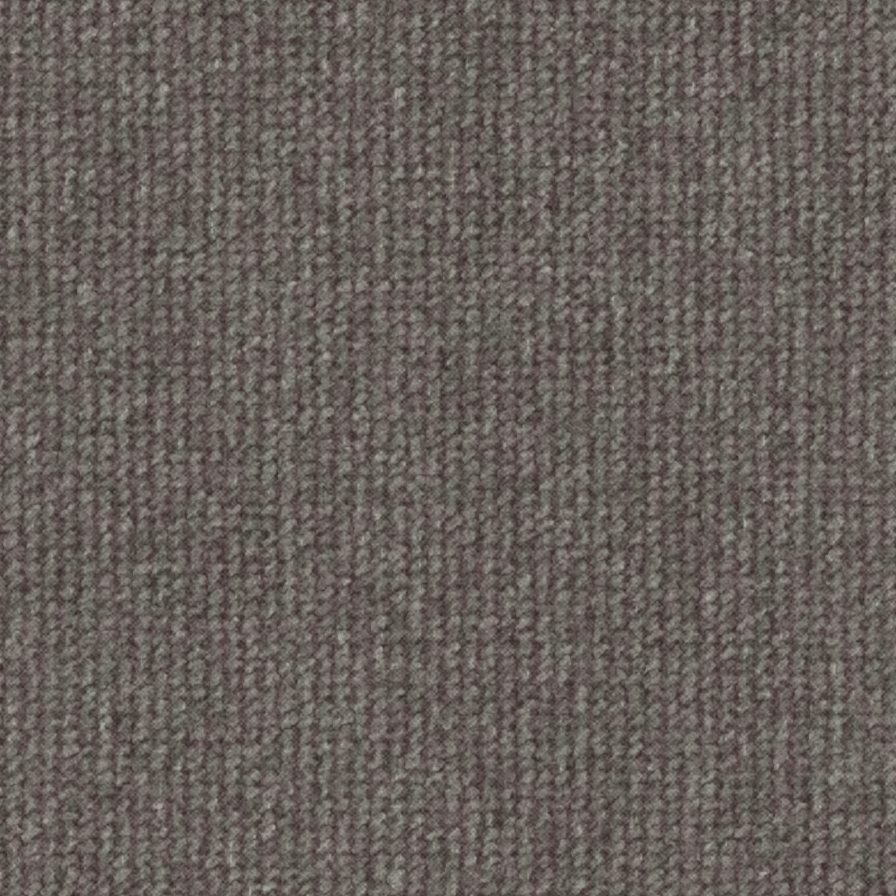
Reproduce this texture procedurally as a three.js fragment shader.

```glsl
// Heathered grey-brown knit: narrow upright ribs of small leaning stitches in level rows, with fuzzy fibres.
varying vec2 vUv;

const vec2 STITCHES = vec2(49.0, 64.0);   // ribs across, rows up
const float RIB_SHIFT = 0.3;
const float TAU = 6.28318;
const float MESH_COUNT = 170.0;
const vec3 SHADOW = vec3(0.25, 0.218, 0.203);
const vec3 HIGHLIGHT = vec3(0.585, 0.56, 0.54);
const vec3 GREEN_TINT = vec3(-0.012, 0.009, -0.003);

float hash(vec2 p) {
  vec3 q = fract(vec3(p.xyx) * 0.1031);
  q += dot(q, q.yzx + 33.33);
  return fract((q.x + q.y) * q.z);
}

float noise(vec2 p) {
  vec2 i = floor(p);
  vec2 f = fract(p);
  f = f * f * (3.0 - 2.0 * f);
  float low = mix(hash(i), hash(i + vec2(1.0, 0.0)), f.x);
  float high = mix(hash(i + vec2(0.0, 1.0)), hash(i + vec2(1.0, 1.0)), f.x);
  return mix(low, high, f.y);
}

// Noise centred on zero
float grain(vec2 p) {
  return noise(p) - 0.5;
}

float segmentDistance(vec2 p, vec2 a, vec2 b) {
  vec2 ab = b - a;
  float along = clamp(dot(p - a, ab) / dot(ab, ab), 0.0, 1.0);
  return length(p - a - ab * along);
}

// Soft leaning loop of yarn around the origin, one rib wide
float stitch(vec2 p, float lean) {
  vec2 tip = vec2(lean, 0.19);
  p.x += 0.7 * p.y * p.y;
  return 1.0 - smoothstep(0.05, 0.42, segmentDistance(p, -tip, tip));
}

// Yarn brightness from the nearest rows of one rib
float knit(vec2 p) {
  float rib = floor(p.x);
  float row = floor(p.y);
  float yarn = 0.0;
  for (int k = -1; k <= 1; k++) {
    vec2 id = vec2(rib, row + float(k));
    vec2 jitter = vec2(hash(id + 11.0), hash(id + 47.0)) - 0.5;
    vec2 local = p - id - 0.5 - jitter * vec2(0.14, 0.24);
    local.y *= STITCHES.x / STITCHES.y;
    float strength = 0.7 + 0.6 * hash(id + 83.0);
    yarn = max(yarn, strength * stitch(local, 0.08 + 0.12 * hash(id + 29.0)));
  }
  return yarn;
}

void main() {
  // Slightly uneven ribs and rows
  vec2 wobble = vec2(grain(vUv * vec2(9.0, 14.0)), grain(vUv * 12.0 + 40.0));
  vec2 p = vUv * STITCHES - vec2(RIB_SHIFT, 0.0) + wobble * vec2(0.14, 0.25);
  p += 0.34 * vec2(grain(vUv * 180.0 + 5.0), grain(vUv * 180.0 + 90.0));

  // Slanted wisps, two sizes of fuzz and a faint diagonal mesh
  vec2 diagonal = vec2(vUv.x + vUv.y, vUv.x - vUv.y);
  float wisps = grain(diagonal * vec2(100.0, 230.0));
  float fuzz = grain(vUv * vec2(210.0, 190.0) + 31.0);
  float lint = grain(vUv * 390.0 + 17.0);
  vec2 weave = sin(vUv * TAU * MESH_COUNT);
  float mesh = weave.x * weave.y;

  // Wear: cloudy patches, rib streaks and pale flecks
  float clouds = grain(vUv * 5.0 + 3.0);
  float streak = grain(vec2(floor(p.x) * 3.7, vUv.y * 5.0));
  float fleck = smoothstep(0.78, 0.97, noise(vUv * vec2(190.0, 120.0) + 61.0));

  // Ribs, dark seams between rows, then the fibres on top
  float yarn = knit(p);
  float seam = cos(TAU * p.y);
  float tone = 0.23 + 0.43 * yarn - 0.05 * seam;
  tone += 0.3 * wisps + 0.28 * fuzz + 0.38 * lint + 0.06 * mesh;
  tone += 0.06 * clouds + 0.1 * streak + 0.3 * fleck * yarn;

  // Heather tint drifts between green-grey and warm brown
  float tint = 1.5 * grain(vUv * vec2(60.0, 40.0) + 23.0) + 0.7 * (yarn - 0.5);
  vec3 colour = mix(SHADOW, HIGHLIGHT, clamp(tone, -0.12, 1.2));
  gl_FragColor = vec4(colour + GREEN_TINT * tint, 1.0);
}
```
